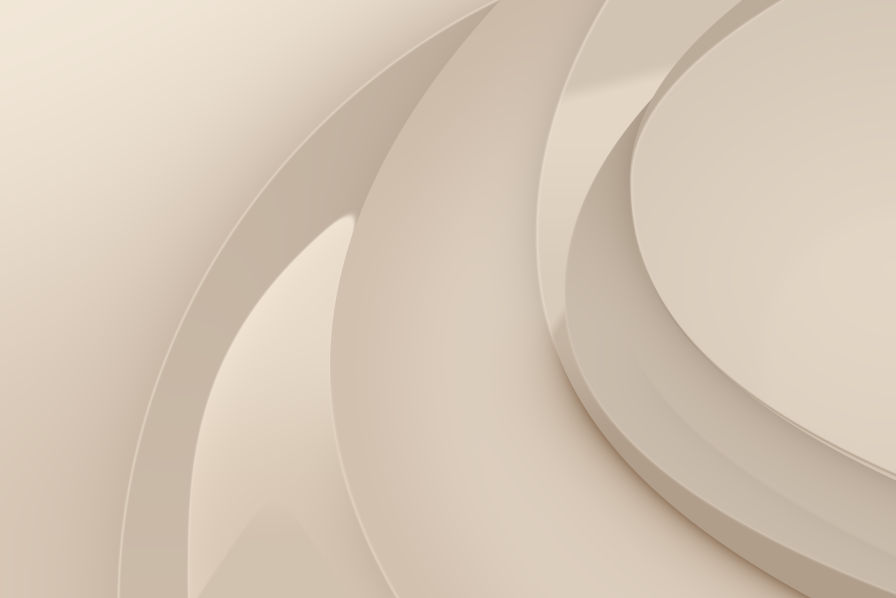
A Shadertoy shader for this background:

```glsl
// Signed distance to a bowed edge, positive on its right.
// tip: leftmost point; up, down: square and cubic bend of each half.
float bowedEdge(vec2 p, vec2 tip, vec2 up, vec2 down) {
    float h = abs(p.y - tip.y);
    vec2 bend = p.y > tip.y ? up : down;
    float x = tip.x + h * h * (bend.x + bend.y * h);
    float slope = h * (2.0 * bend.x + 3.0 * bend.y * h);
    return (p.x - x) / sqrt(1.0 + slope * slope);
}

float smoothMin(float a, float b, float k) {
    float h = max(k - abs(a - b), 0.0) / k;
    return min(a, b) - 0.25 * k * h * h;
}

float fill(float d) {
    float w = 0.75 / iResolution.y;
    return smoothstep(-w, w, d);
}

// Thin soft line along the zero of a distance
float line(float d, float width) {
    return exp(-d * d / (width * width));
}

// Shade that fades outward from an edge
float falloff(float d, float reach) {
    return exp(-max(d, 0.0) / reach);
}

void mainImage(out vec4 fragColor, in vec2 fragCoord) {
    vec2 p = fragCoord / iResolution.y;
    p.x += 0.75 - 0.5 * iResolution.x / iResolution.y;

    float ring = 1.131 - length(p - vec2(1.330, -0.0156));
    float disc = bowedEdge(p, vec2(0.553, 0.385), vec2(0.753, 0.0), vec2(0.753, 0.03));
    float recess = bowedEdge(p, vec2(0.899, 0.609), vec2(0.77, 0.0), vec2(0.68, 0.91));
    float plinth = bowedEdge(p, vec2(0.945, 0.512), vec2(1.40, 0.0), vec2(1.38, 1.57));
    float rim = bowedEdge(p, vec2(1.055, 0.705), vec2(2.15, 0.0), vec2(0.92, 1.57));
    float top = bowedEdge(p, vec2(1.057, 0.697), vec2(2.76, 0.0), vec2(0.92, 1.89));

    // Backdrop with the ring's wide shadow
    vec3 color = mix(vec3(0.85, 0.785, 0.715), vec3(0.945, 0.905, 0.845),
                     smoothstep(0.1, 1.0, p.y - 0.25 * p.x));
    color = mix(color, vec3(0.77, 0.70, 0.63), 0.75 * falloff(-ring, 0.10));

    // Outer ring
    vec3 ringColor = mix(vec3(0.795, 0.73, 0.66), vec3(0.765, 0.70, 0.63), p.y);
    ringColor -= 0.035 * falloff(-disc, 0.05);
    color = mix(color, ringColor, fill(ring));
    color = mix(color, vec3(0.91, 0.86, 0.79), 0.65 * line(ring, 0.0022));

    // Pale inset panel and the mound at its foot
    float panelLeft = bowedEdge(p, vec2(0.316, 0.043), vec2(0.10, 1.05), vec2(0.1, 0.0));
    float panel = smoothMin(panelLeft, -disc, 0.045);
    vec3 panelColor = mix(vec3(0.84, 0.775, 0.70), vec3(0.90, 0.85, 0.78),
                          smoothstep(0.05, 0.5, p.y));
    panelColor += 0.04 * falloff(panelLeft, 0.05);
    panelColor -= 0.06 * falloff(-disc, 0.05) * smoothstep(0.4, 0.05, p.y);
    float fromPeak = p.x - 0.459;
    float mound = 0.203 - sqrt(2.4 * fromPeak * fromPeak + 0.0016) - p.y;
    panelColor = mix(panelColor, vec3(0.82, 0.755, 0.685),
                     smoothstep(-0.004, 0.006, mound) * smoothstep(0.19, 0.08, p.y));
    color = mix(color, panelColor, fill(panel));
    color = mix(color, vec3(0.93, 0.88, 0.82), 0.5 * line(panel, 0.002) * fill(ring));

    // Broad disc, brightest along its middle
    vec3 discColor = mix(vec3(0.825, 0.755, 0.685), vec3(0.865, 0.81, 0.745),
                         smoothstep(0.0, 0.26, disc));
    discColor -= 0.02 * smoothstep(0.5, 1.0, p.y);
    discColor -= 0.075 * falloff(-recess, 0.035) * smoothstep(0.1, 0.5, p.y);
    float contact = smoothstep(0.50, 0.28, p.y);
    discColor = mix(discColor, vec3(0.66, 0.57, 0.48), 0.8 * contact * falloff(-recess, 0.042));
    discColor = mix(discColor, vec3(0.52, 0.40, 0.30), 0.65 * contact * falloff(-recess, 0.010));
    color = mix(color, discColor, fill(disc));
    color = mix(color, vec3(0.89, 0.83, 0.76),
                0.6 * line(disc, 0.003) * smoothstep(0.5, 0.2, p.y));

    // Lit recess, with a slanted shade above and the plinth's wall below
    vec3 recessColor = mix(vec3(0.85, 0.795, 0.725), vec3(0.89, 0.84, 0.77),
                           smoothstep(0.5, 0.8, p.y));
    float slant = p.y - 0.835 - 0.25 * (p.x - 0.94);
    recessColor = mix(recessColor, vec3(0.825, 0.77, 0.70), smoothstep(-0.015, 0.02, slant));
    float wall = 0.435 + 1.6 * (p.x - 0.918) - p.y;
    vec3 wallColor = mix(vec3(0.69, 0.62, 0.545), vec3(0.77, 0.705, 0.635),
                         smoothstep(0.25, 0.45, p.y));
    recessColor = mix(recessColor, wallColor, smoothstep(-0.02, 0.02, wall));
    color = mix(color, recessColor, fill(recess));
    color = mix(color, vec3(0.92, 0.87, 0.81),
                0.6 * line(recess, 0.0025) * smoothstep(0.38, 0.5, p.y));

    // Plinth with a soft inner step
    vec3 plinthColor = mix(vec3(0.795, 0.74, 0.675), vec3(0.76, 0.70, 0.63),
                           smoothstep(0.45, 0.75, p.y));
    float inner = bowedEdge(p, vec2(1.035, 0.512), vec2(2.3, 0.0), vec2(2.3, 0.1));
    float innerShown = smoothstep(0.46, 0.30, p.y);
    plinthColor += innerShown * (0.025 * smoothstep(-0.002, 0.006, inner)
                                 - 0.025 * falloff(-inner, 0.04));
    plinthColor -= vec3(0.09, 0.095, 0.10) * falloff(-rim, 0.038);
    color = mix(color, plinthColor, fill(plinth));
    color = mix(color, vec3(0.85, 0.795, 0.73),
                0.45 * line(plinth, 0.0025) * smoothstep(0.8, 0.5, p.y));

    // Rim: shaded behind, pale beneath
    vec3 rimColor = mix(vec3(0.83, 0.77, 0.70), vec3(0.735, 0.67, 0.60),
                        smoothstep(0.5, 0.78, p.y));
    color = mix(color, rimColor, fill(rim));

    // Top face with a soft glow at the right
    vec3 topColor = mix(vec3(0.835, 0.78, 0.715), vec3(0.815, 0.765, 0.70),
                        smoothstep(0.5, 1.0, p.y));
    topColor += 0.05 * exp(-5.0 * dot(p - vec2(1.5, 0.58), p - vec2(1.5, 0.58)));
    float sheen = 0.25 - length(p - vec2(1.52, 0.40));
    topColor += 0.008 * smoothstep(-0.015, 0.025, sheen);
    color = mix(color, topColor, fill(top));
    color = mix(color, vec3(0.66, 0.59, 0.52),
                0.6 * line(top + 0.002, 0.0022) * smoothstep(0.56, 0.45, p.y));
    color = mix(color, vec3(0.89, 0.84, 0.78),
                0.65 * line(top, 0.0025) * smoothstep(0.5, 0.62, p.y));

    fragColor = vec4(color, 1.0);
}
```
